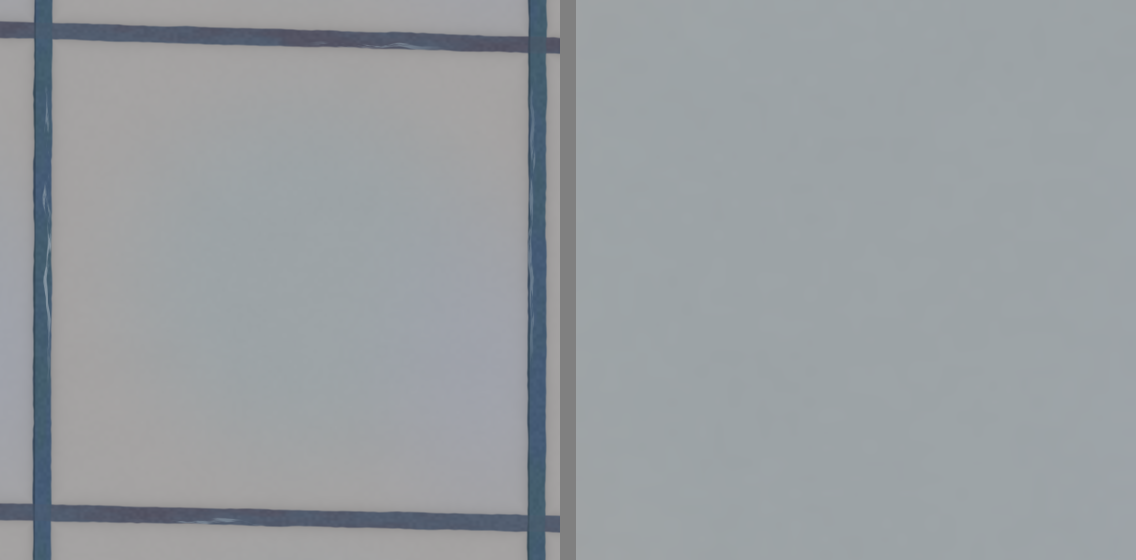
Left, the full canvas; right, a detail of the centre.
This texture is drawn by a WebGL 1 fragment shader. Its source:

```glsl
precision highp float;

uniform vec2 u_resolution;

const vec2 PERIOD = vec2(0.883, 0.861);
const vec2 FIRST_JOINT = vec2(0.075, 0.086);
const vec2 HALF_WIDTH = vec2(0.0160, 0.0148);

const vec3 TILE_CENTRE = vec3(0.613, 0.640, 0.652);
const vec3 TILE_WARM = vec3(0.645, 0.638, 0.637);
const vec3 TILE_COOL = vec3(0.622, 0.638, 0.680);
const vec3 GROUT_BLUE = vec3(0.270, 0.355, 0.460);
const vec3 GROUT_TEAL = vec3(0.265, 0.365, 0.425);
const vec3 GROUT_SLATE = vec3(0.320, 0.365, 0.435);
const vec3 GROUT_PLUM = vec3(0.325, 0.325, 0.385);
const vec3 CHIP_PALE = vec3(0.530, 0.590, 0.640);

float hash(vec2 p) {
  vec3 q = fract(vec3(p.xyx) * 0.1031);
  q += dot(q, q.yzx + 33.33);
  return fract((q.x + q.y) * q.z);
}

float noise(vec2 p) {
  vec2 i = floor(p);
  vec2 f = fract(p);
  f = f * f * (3.0 - 2.0 * f);
  return mix(mix(hash(i), hash(i + vec2(1.0, 0.0)), f.x),
             mix(hash(i + vec2(0.0, 1.0)), hash(i + vec2(1.0)), f.x), f.y);
}

float fbm(vec2 p) {
  float sum = 0.0;
  float gain = 0.5;
  for (int i = 0; i < 4; i++) {
    sum += gain * noise(p);
    p = p * 2.03 + 17.1;
    gain *= 0.5;
  }
  return sum;
}

// Soft bump around a centre, reaching zero at the given radius
float bump(float x, float centre, float radius) {
  return 1.0 - smoothstep(0.3 * radius, radius, abs(x - centre));
}

// Coverage of a joint whose two edges waver independently
float jointMask(float across, float along, float halfWidth, float seed, float blur) {
  float edge = seed + step(0.0, across) * 7.3;
  float waver = (noise(vec2(along * 24.0, edge)) - 0.5) * 0.0022
              + (noise(vec2(along * 90.0, edge + 3.0)) - 0.5) * 0.0012;
  return 1.0 - smoothstep(-blur, blur, abs(across) - halfWidth - waver);
}

// Ragged pale streak running along a joint
float streak(float across, float along, float offset, float centre, float reach, float seed) {
  float drift = (noise(vec2(along * 28.0, seed)) - 0.5) * 0.010;
  float width = mix(0.002, 0.007, noise(vec2(along * 45.0, seed + 5.0)));
  float ragged = smoothstep(0.32, 0.65, fbm(vec2(along * 30.0, across * 160.0 + seed)));
  return bump(across, offset + drift, width) * bump(along, centre, reach) * ragged;
}

vec3 groutColor(vec3 base, vec3 tint, float across, float along, float seed) {
  float patches = smoothstep(0.25, 0.70, fbm(vec2(along * 9.0, across * 35.0 + seed)));
  float grain = noise(vec2(along * 150.0, across * 190.0 + seed)) - 0.5;
  return mix(base, tint, patches) + 0.03 * grain;
}

vec3 tileColor(vec2 uv, vec2 local, float edgeDistance) {
  float rim = smoothstep(0.18, 0.52, length(local - vec2(0.04, 0.0)));
  vec3 color = mix(TILE_CENTRE, TILE_WARM, rim);
  float cool = 1.0 - smoothstep(0.0, 0.42, length((local - vec2(0.40, -0.18)) * vec2(1.2, 0.8)));
  color = mix(color, TILE_COOL, 0.75 * cool);
  color *= 1.0 - 0.09 * exp(-max(edgeDistance, 0.0) / 0.009);
  return color + 0.010 * (fbm(uv * 14.0) - 0.5) + 0.006 * (noise(uv * 110.0) - 0.5);
}

void main() {
  vec2 uv = gl_FragCoord.xy / u_resolution;
  float blur = max(0.0022, 0.75 / min(u_resolution.x, u_resolution.y));

  // Slightly skewed grid; cell numbers the nearest joint on each axis
  vec2 skewed = uv + vec2(-0.002 * uv.y, 0.021 * uv.x);
  skewed.y += 0.008 * uv.x * uv.y;
  vec2 grid = (skewed - FIRST_JOINT) / PERIOD;
  vec2 cell = floor(grid + 0.5);
  vec2 across = (grid - cell) * PERIOD;
  vec2 seed = cell * 19.7 + vec2(4.0, 11.0);
  vec2 edge = abs(across) - HALF_WIDTH;

  vec3 color = tileColor(uv, fract(grid) - 0.5, min(edge.x, edge.y));

  // Horizontal joints with smears on the lower side
  float row = jointMask(across.y, uv.x, HALF_WIDTH.y, seed.y, blur);
  vec3 rowColor = groutColor(GROUT_SLATE, GROUT_PLUM, across.y, uv.x, seed.y);
  float smear = streak(across.y, uv.x, -0.009, mix(0.35, 0.67, cell.y), 0.14, seed.y);
  rowColor = mix(rowColor, CHIP_PALE, 0.65 * smear);
  color = mix(color, rowColor, row);

  // Vertical joints with a dark left lip and chips on alternating sides
  float column = jointMask(across.x, uv.y, HALF_WIDTH.x, seed.x, blur);
  vec3 columnColor = groutColor(GROUT_BLUE, GROUT_TEAL, across.x, uv.y, seed.x);
  columnColor *= 1.0 - 0.22 * bump(across.x, -HALF_WIDTH.x, 0.005);
  float first = 1.0 - mod(cell.x, 2.0);
  float chip = streak(across.x, uv.y, mix(-0.010, 0.009, first), 0.60, 0.33, seed.x);
  columnColor = mix(columnColor, CHIP_PALE, mix(0.55, 0.95, first) * chip);
  columnColor = mix(columnColor, rowColor, 0.35 * row);
  color = mix(color, columnColor, column);

  gl_FragColor = vec4(color, 1.0);
}
```
